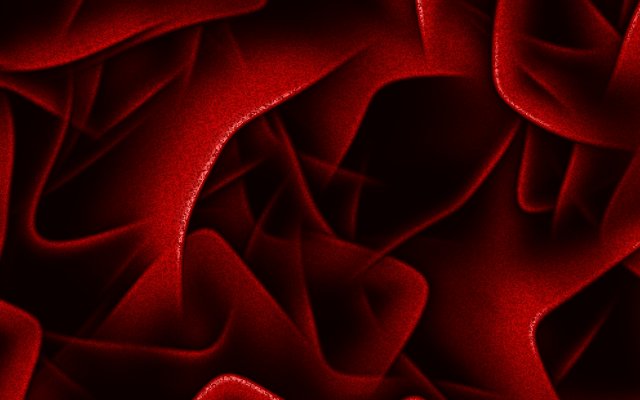
This texture is drawn by a Shadertoy shader. Its source:

```glsl
// Dark red satin lying in loose folds. A cloth of layered sines is overlaid
// with bent pleats, one per jittered cell: each has a crisp lit edge, a soft
// roll into the dark, and a shadow on the cloth behind it.

vec4 hash4(vec2 cell) {
    float seed = dot(cell, vec2(12.9, 78.2));
    return fract(sin(seed + vec4(0.0, 1.7, 3.1, 4.9)) * 4375.5);
}

float grainNoise(vec2 p) {
    vec2 cell = floor(p), f = fract(p);
    f = f * f * (3.0 - 2.0 * f);
    vec2 e = vec2(1.0, 0.0);
    return mix(mix(hash4(cell).x, hash4(cell + e.xy).x, f.x),
               mix(hash4(cell + e.yx).x, hash4(cell + e.xx).x, f.x), f.y);
}

// Broad undulation of the cloth, 0 to 1
float silkWave(vec2 p) {
    float freq = 3.0;
    for (int i = 0; i < 4; i++) {
        p += 0.55 / freq * sin(p.yx * freq + vec2(0.7, 2.3) * float(i + 1));
        freq *= 1.6;
    }
    return 0.5 + 0.5 * sin(9.0 * p.x + 6.0 * p.y);
}

// Lays one pleat over the tone of the cloth below it
float addPleat(float tone, vec2 p, vec2 cell, float wave) {
    vec4 rnd = hash4(cell);
    vec4 shape = hash4(cell + 17.0);
    vec2 center = (cell + rnd.xy) * vec2(0.235, 0.24) - vec2(0.12, 0.08);

    // Neighbouring pleats share a drifting direction
    float angle = 2.2 * sin(1.9 * center.x + 0.6) + 1.5 * cos(3.0 * center.y)
                + 1.6 * (rnd.z - 0.5);
    vec2 dir = vec2(cos(angle), sin(angle));
    vec2 q = vec2(dot(p - center, dir), dot(p - center, vec2(-dir.y, dir.x)));

    // Signed distance to a rounded bend
    float bend = mix(-1.5, 1.5, rnd.w);
    float root = sqrt(q.x * q.x + 0.003);
    float slope = bend * q.x / root;
    float d = (q.y - bend * (root - 0.055)) / sqrt(1.0 + slope * slope);

    float reach = 0.24 + 0.24 * shape.x;
    float life = 1.0 - smoothstep(0.4, 1.0, abs(q.x) / reach);
    float width = (0.030 + 0.12 * shape.y * shape.y) * (0.6 + 0.4 * life);

    float roll = d / width;
    float rim = (d - 0.013) / 0.007;
    float lit = smoothstep(-0.002, 0.015, d) * exp(-roll * roll);
    lit *= (1.0 + 0.65 * shape.z) * (0.5 + 0.6 * wave);
    lit *= 1.0 + 0.5 * exp(-rim * rim);

    float cover = smoothstep(-0.0018, 0.0018, d) * life * exp(-0.2 * roll * roll);
    float shadow = 0.88 * life * exp(-abs(d) / 0.055);
    return mix(tone * (1.0 - shadow), lit, cover);
}

void mainImage(out vec4 fragColor, in vec2 fragCoord) {
    vec2 uv = fragCoord / iResolution.y;
    vec2 p = uv + 0.045 * sin(uv.yx * vec2(5.0, 4.0) + vec2(0.4, 1.9))
                + 0.014 * sin(uv.yx * vec2(12.0, 10.0) + vec2(2.6, 0.3));

    float wave = silkWave(p);
    float tone = 1.05 * pow(wave, 3.0);

    // Pleats in shuffled order, so that the overlaps look unplanned
    for (int i = 0; i < 40; i++) {
        int id = (i * 11) % 40;
        tone = addPleat(tone, p, vec2(id % 8, id / 8), wave);
    }

    // Soft shoulder keeps the lit satin a deep red
    float sheen = tone / sqrt(sqrt(1.0 + tone * tone * tone * tone));

    // Woven sparkle, stronger in the light
    float grain = grainNoise(uv * 310.0) - 0.5;
    float glint = smoothstep(1.35, 2.1, tone) * (0.7 + 1.6 * grain);
    sheen *= 1.0 + 0.5 * grain;

    vec3 color = vec3(0.042 + 0.64 * sheen, 0.012 * sheen * sheen, 0.010 * sheen * sheen);
    color += vec3(0.20, 0.34, 0.33) * max(glint, 0.0);
    fragColor = vec4(color, 1.0);
}
```
